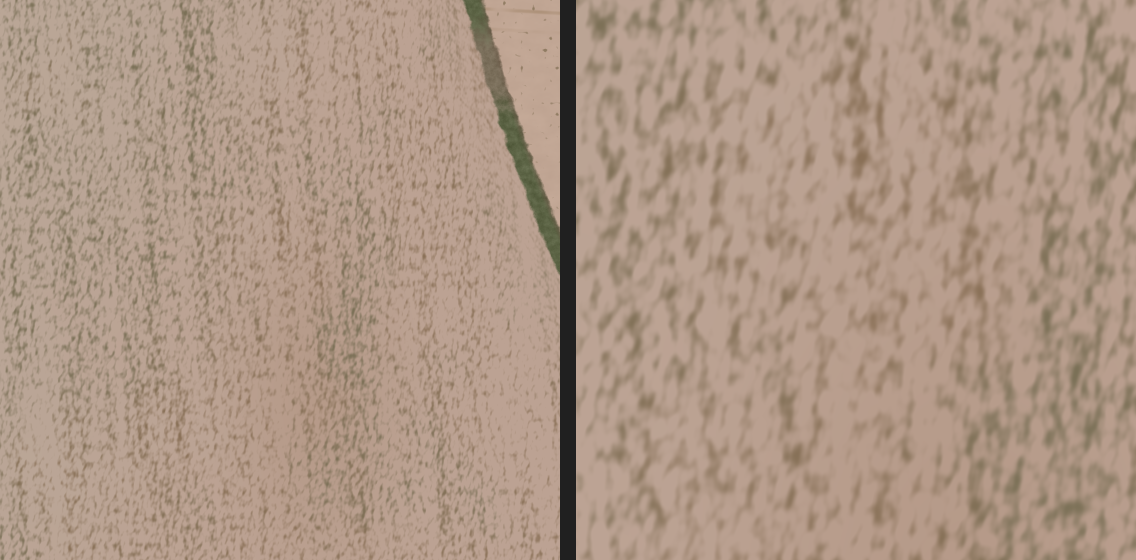
Left, the full canvas; right, a detail of the centre.
Reproduce this texture procedurally as a three.js fragment shader.

```glsl
// Aerial view of a dry stubble field with fine sown rows, cut by a curving green hedge.
varying vec2 vUv;

vec2 gradientAt(vec2 cell) {
  vec3 h = fract(vec3(cell.xyx) * vec3(0.1031, 0.1030, 0.0973));
  h += dot(h, h.yzx + 33.33);
  float angle = 6.2832 * fract((h.x + h.y) * h.z);
  return vec2(cos(angle), sin(angle));
}

float gradientNoise(vec2 p) {
  vec2 i = floor(p);
  vec2 f = p - i;
  vec2 u = f * f * f * (f * (f * 6.0 - 15.0) + 10.0);
  vec2 e = vec2(0.0, 1.0);
  float low = mix(dot(gradientAt(i), f), dot(gradientAt(i + e.yx), f - e.yx), u.x);
  float high = mix(dot(gradientAt(i + e.xy), f - e.xy), dot(gradientAt(i + e.yy), f - e.yy), u.x);
  return mix(low, high, u.y);
}

float fbm(vec2 p) {
  float sum = 0.0;
  float amplitude = 0.6;
  for (int i = 0; i < 4; i++) {
    sum += amplitude * gradientNoise(p);
    p = p * 2.03 + 17.3;
    amplitude *= 0.55;
  }
  return sum;
}

// Horizontal distance from the hedge's centre line, positive on its right
float hedgeOffset(vec2 p) {
  float down = 1.0 - p.y;
  return p.x - (0.846 + 0.25 * down + 0.2 * down * down);
}

vec3 stubbleField(vec2 p, float offset) {
  float patches = fbm(p * vec2(4.0, 3.0) + 5.0);
  float headland = smoothstep(-0.13, -0.03, offset);

  // Rows lean slightly and bend towards the hedge on the right
  float across = p.x + 0.07 * p.y + 0.06 * p.y * smoothstep(0.6, 1.0, p.x);
  across += 0.004 * gradientNoise(p * 5.0);
  float rows = gradientNoise(vec2(across * 95.0, p.y * 6.0));
  float tracks = gradientNoise(vec2(across * 34.0 + 40.0, p.y * 1.6));

  // Short clods, slanting the other way from the rows
  vec2 slant = vec2(across - 0.24 * p.y, p.y);
  float clods = gradientNoise(slant * vec2(125.0, 62.0));
  float crumbs = gradientNoise(slant * vec2(210.0, 130.0) + 31.0);

  // Ribbed headland beside the hedge
  float ribs = gradientNoise(vec2((p.x + 0.75 * p.y) * 130.0, (p.y - p.x) * 40.0));
  clods = mix(clods, ribs, 0.7 * headland);

  float shade = 0.95 * clods + 0.5 * crumbs + 0.42 * rows + 0.38 * tracks;
  shade *= 1.0 - 0.35 * headland;
  shade += 0.2 * patches - 0.1 * smoothstep(0.8, 1.0, p.x);
  float dark = smoothstep(-0.22, 0.95, shade);

  // Greyer soil at upper left, warmer through the middle
  float grey = smoothstep(0.6, -0.1, p.x - 0.35 * (p.y - 0.5) + 0.4 * patches);
  vec3 soil = mix(vec3(0.738, 0.637, 0.577), vec3(0.728, 0.650, 0.590), grey);
  soil -= vec3(0.026, 0.034, 0.042) * smoothstep(0.35, 0.0, length((p - vec2(0.57, 0.28)) * vec2(1.5, 0.8)));
  vec3 furrow = mix(vec3(0.54, 0.44, 0.34), vec3(0.48, 0.44, 0.34), smoothstep(-0.1, 0.35, patches + 0.4 * grey));
  return mix(soil, furrow, dark);
}

// Smoother ground beyond the hedge, with scattered specks and wheel marks
vec3 paleField(vec2 p) {
  vec3 soil = vec3(0.755, 0.650, 0.580) + 0.03 * fbm(p * vec2(22.0, 30.0));
  float specks = smoothstep(0.36, 0.62, gradientNoise(p * 95.0 + 11.0));
  soil = mix(soil, vec3(0.50, 0.43, 0.32), 0.75 * specks);
  float mark = abs(fract((p.y + 0.06 * (p.x - 0.9)) * 28.0) - 0.5);
  float strength = smoothstep(0.93, 0.96, p.y) * (0.6 + gradientNoise(p * 30.0));
  return mix(soil, vec3(0.64, 0.53, 0.42), 0.6 * strength * smoothstep(0.14, 0.02, mark));
}

vec3 hedgeColour(vec2 p, float offset) {
  float leaves = fbm(p * 75.0);
  float bare = smoothstep(0.10, 0.03, abs(p.y - 0.88 + 0.03 * leaves));
  vec3 green = vec3(0.36, 0.39, 0.27);
  vec3 twigs = vec3(0.50, 0.44, 0.37);
  vec3 colour = mix(green, twigs, 0.85 * bare);
  colour = mix(colour, vec3(0.44, 0.37, 0.30), 0.6 * smoothstep(0.006, 0.018, offset));
  return colour + 0.11 * leaves;
}

void main() {
  vec2 p = vUv;
  float offset = hedgeOffset(p);
  vec3 colour = mix(stubbleField(p, offset), paleField(p), smoothstep(-0.004, 0.008, offset));

  // Ragged hedge edge
  float width = 0.017 + 0.010 * fbm(p * 38.0);
  float hedge = smoothstep(0.004, -0.003, abs(offset) - width);
  colour = mix(colour, hedgeColour(p, offset), hedge);

  gl_FragColor = vec4(colour, 1.0);
}
```
